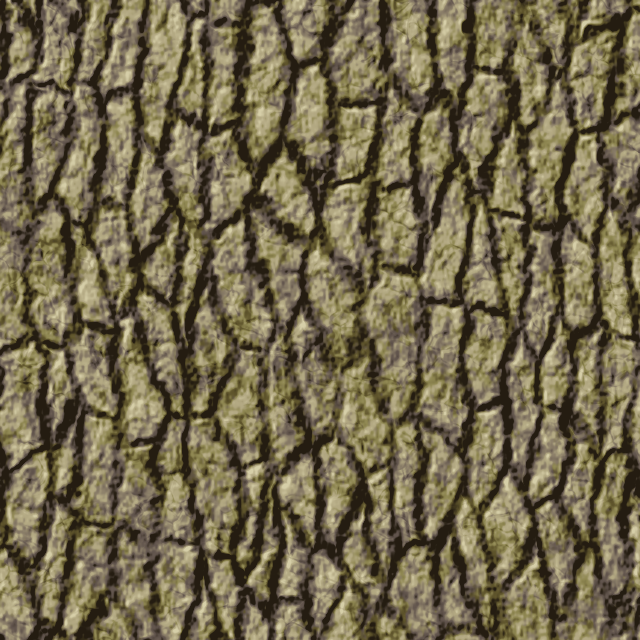
Give the GLSL for this texture, as a Shadertoy shader.

```glsl
// Rough tree bark: upright knobbly ridges, dark fissures and cracked lumps lit from the upper left.

const vec3 PIT_COLOR    = vec3(0.14, 0.11, 0.065);
const vec3 SHADE_OLIVE  = vec3(0.37, 0.33, 0.17);
const vec3 SHADE_VIOLET = vec3(0.38, 0.33, 0.30);
const vec3 MID_OLIVE    = vec3(0.56, 0.53, 0.32);
const vec3 MID_GREY     = vec3(0.53, 0.48, 0.40);
const vec3 LIGHT_COLOR  = vec3(0.70, 0.66, 0.51);
const vec3 GLINT_COLOR  = vec3(0.84, 0.81, 0.66);
const vec2 TO_LIGHT     = vec2(-0.0040, 0.0045);

vec2 hash2(vec2 cell) {
    vec3 q = fract(cell.xyx * vec3(0.1031, 0.1030, 0.0973));
    q += dot(q, q.yzx + 33.33);
    return fract((q.xx + q.yz) * q.zy);
}

vec2 noise2(vec2 p) {
    vec2 cell = floor(p);
    vec2 f = fract(p);
    f = f * f * (3.0 - 2.0 * f);
    vec2 low  = mix(hash2(cell), hash2(cell + vec2(1, 0)), f.x);
    vec2 high = mix(hash2(cell + vec2(0, 1)), hash2(cell + vec2(1, 1)), f.x);
    return mix(low, high, f.y);
}

float fbm(vec2 p, float gain) {
    float sum = 0.0, total = 0.0, amplitude = 1.0;
    for (int i = 0; i < 4; i++) {
        sum += amplitude * noise2(p).x;
        total += amplitude;
        amplitude *= gain;
        p = p * 2.03 + 17.3;
    }
    return sum / total;
}

vec2 seedOffset(vec2 cell, vec2 jitter, vec2 p) {
    return cell + 0.5 + jitter * (hash2(cell) - 0.5) - p;
}

// Distance to the closest cell border; level borders are thinned by crossWidth.
float borderDistance(vec2 p, vec2 jitter, float crossWidth) {
    vec2 nearest = vec2(9.0), home = floor(p);
    for (int i = 0; i < 9; i++) {
        vec2 cell = floor(p) + vec2(i % 3 - 1, i / 3 - 1);
        vec2 seed = seedOffset(cell, jitter, p);
        if (dot(seed, seed) < dot(nearest, nearest)) {
            nearest = seed;
            home = cell;
        }
    }
    float border = 9.0;
    for (int i = 0; i < 25; i++) {
        vec2 seed = seedOffset(home + vec2(i % 5 - 2, i / 5 - 2), jitter, p);
        vec2 across = seed - nearest;
        if (dot(across, across) > 0.0001) {
            vec2 normal = normalize(across);
            float gap = dot(0.5 * (seed + nearest), normal);
            border = min(border, gap / mix(crossWidth, 1.0, abs(normal.x)));
        }
    }
    return border;
}

// Bends the straight cell grid into wavy, ragged ridges.
vec2 warp(vec2 p) {
    vec2 sway = noise2(p * vec2(3.0, 3.0) + 5.0) - 0.5;
    vec2 wobble = noise2(p * vec2(16.0, 14.0) + 31.0) - 0.5;
    vec2 ragged = noise2(p * 48.0) - 0.5;
    vec2 frayed = noise2(p * 105.0 + 3.0) - 0.5;
    return p + sway * 0.055 + wobble * 0.018 + ragged * 0.011 + frayed * 0.005;
}

float barkHeight(vec2 p) {
    vec2 q = warp(p);
    float depth = mix(0.65, 1.0, smoothstep(0.2, 0.5, noise2(p * 5.0 + 9.0).x));
    float ridge = smoothstep(0.02, 0.27, borderDistance(q * vec2(17.0, 6.0), vec2(0.65, 0.9), 0.24));
    float lump = smoothstep(0.0, 0.28, borderDistance(q * vec2(25.0, 19.0) + 40.0, vec2(0.95), 0.7));
    float chip = smoothstep(0.0, 0.16, borderDistance(q * vec2(47.0, 41.0) + 80.0, vec2(1.0), 0.8));
    float cracked = smoothstep(0.35, 0.65, noise2(p * 22.0 + 60.0).x);
    float grain = fbm(p * vec2(26.0, 20.0), 0.95) - 0.5;
    ridge = mix(0.7, ridge, depth);
    chip = mix(1.0, chip, cracked);
    return ridge * (0.39 + 0.23 * lump + 0.10 * chip) + 1.0 * grain;
}

vec3 barkColor(float tone, float greyness) {
    vec3 shade = mix(SHADE_OLIVE, SHADE_VIOLET, greyness);
    vec3 mid = mix(MID_OLIVE, MID_GREY, greyness);
    vec3 color = mix(PIT_COLOR, shade, smoothstep(0.02, 0.32, tone));
    color = mix(color, mid, smoothstep(0.30, 0.58, tone));
    color = mix(color, LIGHT_COLOR, smoothstep(0.54, 0.82, tone));
    return mix(color, GLINT_COLOR, smoothstep(0.80, 1.15, tone));
}

void mainImage(out vec4 fragColor, in vec2 fragCoord) {
    vec2 p = fragCoord / iResolution.y;

    // Relief lighting: compare the height here with the height nearer the light.
    float height = barkHeight(p);
    float slope = height - barkHeight(p + TO_LIGHT);
    float tone = 0.10 + 0.84 * height + 0.70 * slope;

    // Olive lichen and grey wood in small mingled patches.
    float patches = fbm(p * vec2(24.0, 18.0) + 70.0, 0.9);
    float greyness = smoothstep(0.40, 0.58, patches);

    fragColor = vec4(barkColor(tone, greyness), 1.0);
}
```
